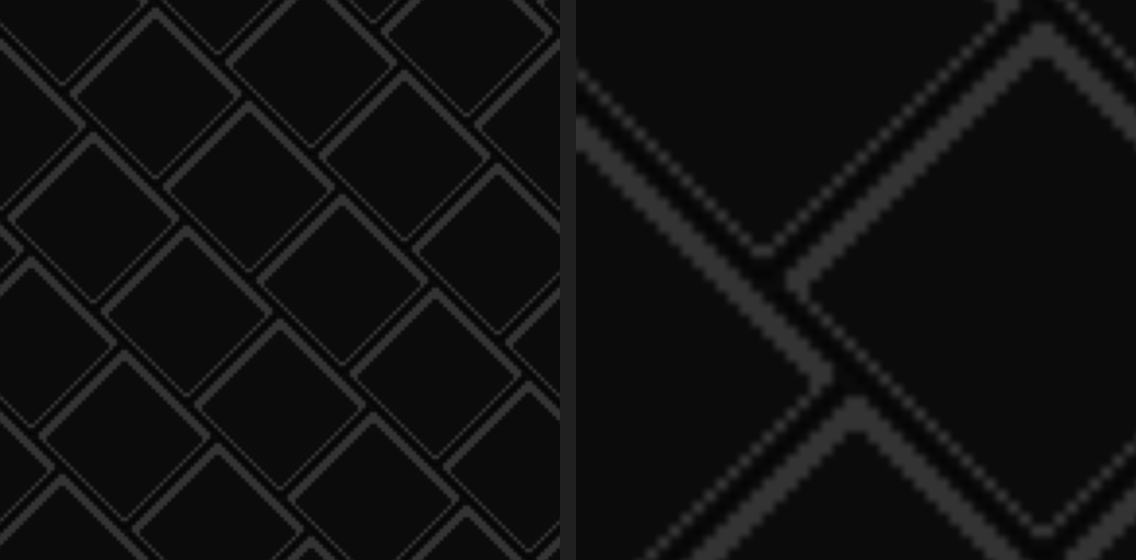
Left, the full canvas; right, a detail of the centre.
Reproduce this pattern procedurally as a Shadertoy shader.

```glsl
// Dark diagonal paving: 18 square tiles set at 45 degrees, each row slid by a
// third of a tile. Tiles have thick upper edges and fine beaded lower edges,
// shaded on a coarse 144 x 144 grid of cells and blended smoothly between them.

// Grey level of one grid cell, given its centre (y runs downward)
float cellTone(vec2 centre) {
    vec2 local = centre - vec2(40.0, 2.0);
    vec2 diagonal = vec2(local.x + local.y, local.y - local.x);

    // Slide each row along its diagonal, then repeat every 48 steps
    float row = floor((diagonal.y + 0.5) / 48.0);
    diagonal.x -= 16.0 * row;
    vec2 tile = mod(diagonal + 0.5, 48.0) - 0.5;

    float upper = min(tile.x, tile.y);
    float lower = max(tile.x, tile.y);

    // Joint between tiles, darkest along its middle
    if (lower > 44.5) return abs(lower - 46.0) < 0.5 ? 0.02 : 0.043;

    // Thick upper edges, three steps wide; lower edges one step wide
    bool edge = upper < 2.5 || lower > 43.5;
    return edge ? 0.2 : 0.043;
}

void mainImage(out vec4 fragColor, in vec2 fragCoord) {
    vec2 uv = fragCoord / iResolution.xy;
    vec2 grid = vec2(uv.x, 1.0 - uv.y) * 144.0 - 0.5;
    vec2 centre = floor(grid) + 0.5;
    vec2 blend = smoothstep(0.0, 1.0, fract(grid));

    // Soft blend of the four nearest cells
    float top = mix(cellTone(centre), cellTone(centre + vec2(1.0, 0.0)), blend.x);
    float bottom = mix(cellTone(centre + vec2(0.0, 1.0)), cellTone(centre + 1.0), blend.x);
    fragColor = vec4(vec3(mix(top, bottom, blend.y)), 1.0);
}
```
